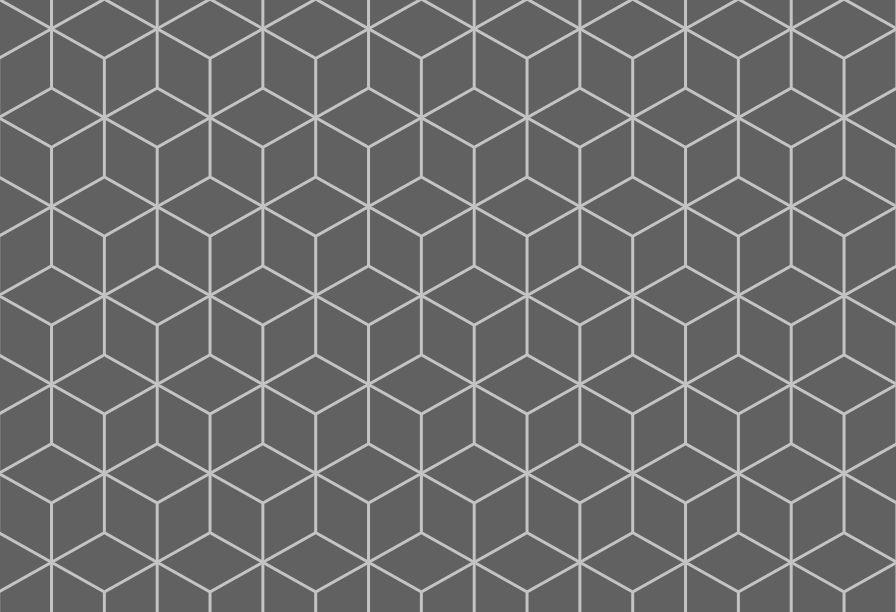
A Shadertoy shader for this pattern:

```glsl
// Lengths are fractions of the canvas height
const vec2 STAR_SPACING = vec2(0.17266, 0.1453);
const vec2 FIRST_STAR = vec2(0.0842, 0.0812);
const float LINE_WIDTH = 0.00486;
const vec3 FACE_COLOR = vec3(0.38);
const vec3 LINE_COLOR = vec3(0.77);

vec2 wrapCentered(vec2 p, vec2 period) {
    return p - period * floor(p / period + 0.5);
}

// Offset from the nearest star of a staggered lattice
vec2 nearestStar(vec2 p, vec2 spacing) {
    vec2 period = vec2(spacing.x, 2.0 * spacing.y);
    vec2 even = wrapCentered(p, period);
    vec2 odd = wrapCentered(p - 0.5 * period, period);
    // Scale to a regular lattice so that the cells are hexagons
    vec2 regular = vec2(1.0, 0.5 * sqrt(3.0) * spacing.x / spacing.y);
    vec2 a = even * regular;
    vec2 b = odd * regular;
    return dot(a, a) < dot(b, b) ? even : odd;
}

// Distance to the six spokes joining a star to its cell corners
float spokeDistance(vec2 p, vec2 spacing) {
    vec2 q = abs(p);
    vec2 diagonal = normalize(vec2(spacing.x / 2.0, spacing.y / 3.0));
    float slanted = abs(q.x * diagonal.y - q.y * diagonal.x);
    return min(q.x, slanted);
}

float lineCoverage(float distanceToLine, float width, float pixel) {
    return clamp(0.5 + (0.5 * width - distanceToLine) / pixel, 0.0, 1.0);
}

void mainImage(out vec4 fragColor, in vec2 fragCoord) {
    float pixel = 1.0 / iResolution.y;
    vec2 offset = nearestStar(fragCoord * pixel - FIRST_STAR, STAR_SPACING);
    float edge = spokeDistance(offset, STAR_SPACING);
    float line = lineCoverage(edge, LINE_WIDTH, pixel);
    fragColor = vec4(mix(FACE_COLOR, LINE_COLOR, line), 1.0);
}
```
